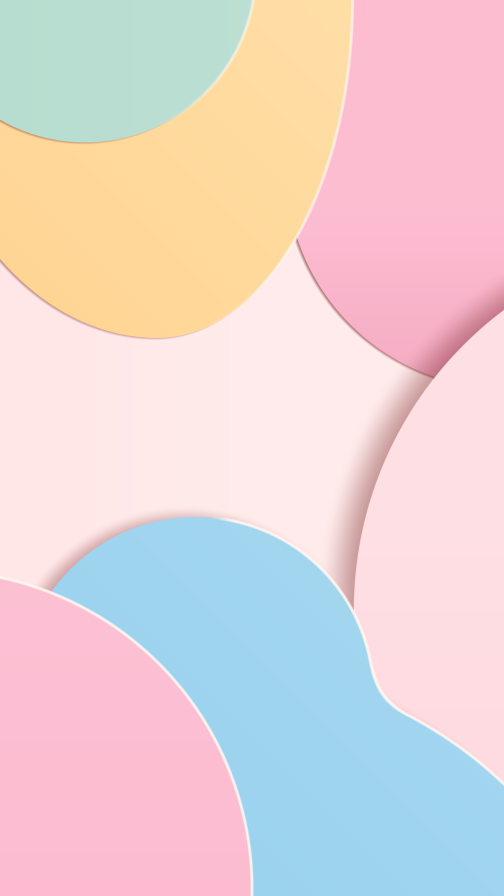
Write a WebGL 2 fragment shader that draws this background.

```glsl
#version 300 es
precision highp float;
// Layered pastel paper cutouts with soft shadows and thin lit rims.

uniform vec2 u_resolution;
out vec4 fragColor;

// Paper colours
const vec3 BASE   = vec3(1.00, 0.920, 0.920);
const vec3 ROSE   = vec3(0.99, 0.740, 0.820);
const vec3 BLUSH  = vec3(0.995, 0.875, 0.895);
const vec3 YELLOW = vec3(1.00, 0.850, 0.610);
const vec3 MINT   = vec3(0.725, 0.870, 0.820);
const vec3 BLUE   = vec3(0.62, 0.830, 0.935);
const vec3 SHADOW_TINT = vec3(0.70, 0.52, 0.52);
const vec3 RIM_COLOR   = vec3(1.00, 0.970, 0.940);

// Shadow offsets, in canvas widths
const vec2 TIGHT_OFFSET = vec2(-0.0040, -0.0012);
const vec2 PANEL_OFFSET = vec2(-0.030, 0.010);
const vec2 BLUE_OFFSET  = vec2(-0.020, 0.002);
const vec2 FRONT_OFFSET = vec2(-0.004, -0.004);

const float RIM_WIDTH = 0.0032;
const float FILLET = 0.07;

float circle(vec2 p, vec2 center, float radius) {
    return length(p - center) - radius;
}

float smoothUnion(float a, float b, float k) {
    float h = max(k - abs(a - b), 0.0) / k;
    return min(a, b) - 0.25 * h * h * k;
}

// Paper shapes as signed distances
float mintDisc(vec2 p) { return circle(p, vec2(0.169, 1.833), 0.338); }

float yellowEgg(vec2 p) {
    vec2 q = p - vec2(0.3125, 1.778);
    vec2 radii = vec2(q.x < 0.0 ? 0.486 : 0.387, 0.671);
    float k = length(q / radii);
    return k * (k - 1.0) / max(length(q / (radii * radii)), 0.001);
}

float roseColumn(vec2 p) {
    vec2 q = p - vec2(1.002, 1.4405);
    q.y = min(q.y, 0.0);
    return length(q) - 0.434;
}

float blushPanel(vec2 p) { return circle(p, vec2(1.447, 0.567), 0.745); }

float blueHill(vec2 p) {
    float crest = circle(p, vec2(0.389, 0.400), 0.352);
    float slope = circle(p, vec2(0.4225, -0.381), 0.835);
    return smoothUnion(crest, slope, FILLET);
}

float roseFront(vec2 p) { return circle(p, vec2(-0.131, 0.015), 0.631); }

// Lays one sheet: cast shadow, fill, then a rim on the side facing the light
vec3 lay(vec3 below, vec3 fill, float d, float dShadow,
         float blur, float shade, float rim) {
    float aa = 0.75 / u_resolution.x;
    float shadow = shade * (1.0 - smoothstep(-blur, blur, dShadow));
    vec3 col = mix(below, below * SHADOW_TINT, shadow);
    col = mix(col, fill, 1.0 - smoothstep(-aa, aa, d));
    float facing = smoothstep(0.0, 0.003, dShadow - d);
    float line = 1.0 - smoothstep(0.3 * RIM_WIDTH, RIM_WIDTH + aa, abs(d));
    return mix(col, RIM_COLOR, rim * facing * line);
}

void main() {
    vec2 p = gl_FragCoord.xy / u_resolution.x;

    // Gentle tonal drift across each sheet
    vec3 base = BASE - vec3(0.0, 0.018, 0.015) * smoothstep(0.5, 0.0, p.x);
    vec3 roseTop = ROSE - vec3(0.03, 0.06, 0.05) * smoothstep(1.4, 1.0, p.y);
    vec3 yellow = YELLOW + vec3(0.0, 0.03, 0.06) * (p.x + p.y - 1.75);
    vec3 mint = MINT + vec3(0.04, 0.01, 0.02) * (p.x - 0.2);
    vec3 blush = BLUSH - vec3(0.0, 0.015, 0.015) * smoothstep(0.8, 0.3, p.y);
    vec3 blue = BLUE + vec3(0.04, 0.02, 0.01) * (p.x + p.y - 0.85);
    vec3 roseLow = ROSE + vec3(0.0, 0.03, 0.02) * (p.y - 0.2);

    // Sheets from back to front
    vec3 col = lay(base, roseTop, roseColumn(p),
                   roseColumn(p - TIGHT_OFFSET), 0.004, 1.0, 0.0);
    col = lay(col, yellow, yellowEgg(p),
              yellowEgg(p - TIGHT_OFFSET), 0.004, 0.8, 0.7);
    col = lay(col, mint, mintDisc(p),
              mintDisc(p - TIGHT_OFFSET), 0.004, 0.8, 0.6);
    col = lay(col, blush, blushPanel(p),
              blushPanel(p - PANEL_OFFSET), 0.045, 0.75, 0.0);
    col = lay(col, blue, blueHill(p),
              blueHill(p - BLUE_OFFSET), 0.022, 0.6, 0.9);
    col = lay(col, roseLow, roseFront(p),
              roseFront(p - FRONT_OFFSET), 0.004, 0.0, 0.9);

    fragColor = vec4(col, 1.0);
}
```
